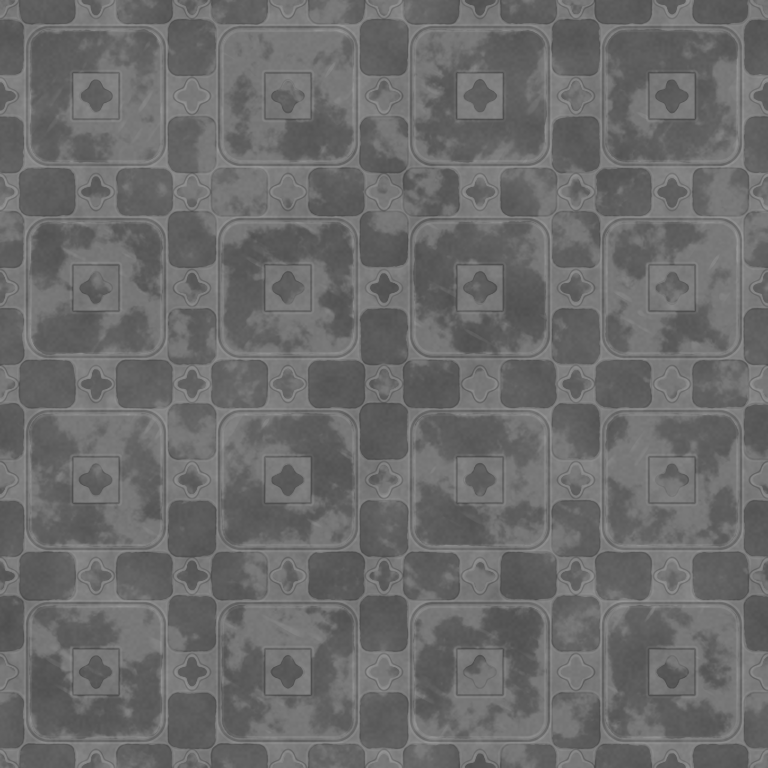
This pattern is drawn by a Shadertoy shader. Its source:

```glsl
// Worn grey floor relief: a 4 by 4 grid of rounded panels with framed diamonds,
// separated by bands of dark blocks and small diamonds. Shapes are distance
// functions; wear, scratches and grain are noises that wrap at the canvas edge.

float hash(vec2 p) {
    vec3 q = fract(p.xyx * vec3(0.1031, 0.1030, 0.0973));
    q += dot(q, q.yzx + 33.33);
    return fract((q.x + q.y) * q.z);
}

// Value noise repeating every `period` lattice steps
float noise(vec2 p, float period, float seed) {
    vec2 i = floor(p), f = fract(p);
    f = f * f * (3.0 - 2.0 * f);
    vec2 a = mod(i, period) + seed, b = mod(i + 1.0, period) + seed;
    return mix(mix(hash(a), hash(vec2(b.x, a.y)), f.x),
               mix(hash(vec2(a.x, b.y)), hash(b), f.x), f.y);
}

float fbm(vec2 uv, float period, float seed) {
    float sum = 0.0, amp = 0.5;
    for (int i = 0; i < 5; i++) {
        sum += amp * noise(uv * period, period, seed);
        period *= 2.0;
        seed += 17.0;
        amp *= 0.58;
    }
    return sum / 1.11;
}

float roundBox(vec2 p, vec2 halfSize, float radius) {
    vec2 q = abs(p) - halfSize + radius;
    return length(max(q, 0.0)) + min(max(q.x, q.y), 0.0) - radius;
}

// Diamond with soft tips and slightly hollow sides
float diamond(vec2 p, float radius) {
    float len = length(p);
    vec2 n = p / max(len, 1e-4);
    return len - radius * (1.0 - 1.36 * n.x * n.x * n.y * n.y);
}

float fill(float d, float aa) {
    return 1.0 - smoothstep(-aa, aa, d);
}

float stroke(float d, float halfWidth, float aa) {
    return fill(abs(d) - halfWidth, aa);
}

void mainImage(out vec4 fragColor, in vec2 fragCoord) {
    vec2 uv = fragCoord / iResolution.xy;
    float aa = 3.0 / iResolution.y;
    vec2 cell = fract(uv * 4.0) - 0.5;

    // Fold the bands so that one arm stands for all four
    vec2 arm = 0.5 - abs(cell);
    arm = arm.x < arm.y ? arm : arm.yx;

    // Wrapping noises
    float cloud = fbm(uv, 9.0, 3.0);
    float detail = fbm(uv, 48.0, 61.0);
    vec2 warped = uv + 0.03 * (vec2(cloud, fbm(uv, 14.0, 29.0)) - 0.5);
    float patches = fbm(warped, 18.0, 113.0);
    float grain = noise(uv * 256.0, 256.0, 7.0) - 0.5;
    float streakA = noise(12.0 * vec2(uv.x + 2.0 * uv.y, 9.0 * uv.x - 6.0 * uv.y), 12.0, 41.0);
    float streakB = noise(12.0 * vec2(2.0 * uv.x - uv.y, 5.0 * uv.x + 9.0 * uv.y), 12.0, 83.0);
    float scratches = max(streakA * smoothstep(0.45, 0.65, cloud),
                          streakB * smoothstep(0.55, 0.35, cloud));

    // Distances, with ragged edges on the painted parts
    float ragged = 0.022 * (detail - 0.5);
    float panel = roundBox(cell, vec2(0.343), 0.1);
    float frame = roundBox(cell, vec2(0.12), 0.006);
    float flower = diamond(cell, 0.085);
    float block = roundBox(arm - vec2(0.0, 0.247), vec2(0.124, 0.145), 0.055);
    float stud = min(diamond(arm, 0.097), diamond(arm - vec2(0.0, 0.5), 0.097));

    // Dark areas
    float panelMask = fill(panel + ragged, aa) * (1.0 - fill(frame, aa));
    float blockMask = fill(block + ragged, aa);
    float studMask = fill(stud + 0.02 + ragged, aa);
    float flowerMask = fill(flower + ragged, aa);
    float mask = max(max(panelMask, blockMask), max(studMask, flowerMask));

    // Wear gathers at panel rims, around the frame and on the studs
    float rim = panelMask * (0.17 * exp(-abs(panel) * 28.0) + 0.17 * exp(-abs(frame) * 22.0));
    float exposure = rim + 0.03 * panelMask + 0.1 * studMask - 0.04 * blockMask;
    float wear = smoothstep(0.53, 0.72, patches + exposure + 0.35 * (detail - 0.5)
                            + 0.16 * (scratches - 0.4));

    float ground = 0.485 + 0.1 * (cloud - 0.5) + 0.1 * (detail - 0.5);
    float paint = 0.37 + 0.11 * (cloud - 0.5) + 0.09 * (patches - 0.5);
    float tone = mix(ground, mix(paint, 0.485, 0.85 * wear), mask);
    tone += 0.04 * smoothstep(0.72, 0.92, scratches) * panelMask;

    // Pressed lines, with a paler lip beside each
    float fade = 0.65 + 0.7 * (patches - 0.3);
    tone -= 0.1 * fade * stroke(panel - 0.016, 0.006, aa);
    tone += 0.045 * fade * stroke(panel - 0.028, 0.005, aa);
    tone += 0.045 * fade * stroke(panel + 0.004, 0.006, aa);
    tone -= 0.1 * fade * stroke(frame, 0.005, aa);
    tone += 0.04 * fade * stroke(frame - 0.012, 0.005, aa);
    tone -= 0.05 * fade * stroke(flower, 0.004, aa);
    tone -= 0.09 * fade * stroke(stud, 0.004, aa);
    tone += 0.045 * fade * stroke(stud + 0.011, 0.005, aa);
    tone -= 0.05 * fade * stroke(block, 0.004, aa);
    tone += 0.025 * fade * stroke(block - 0.01, 0.004, aa);

    fragColor = vec4(vec3(clamp(tone + 0.025 * grain, 0.31, 0.58)), 1.0);
}
```
